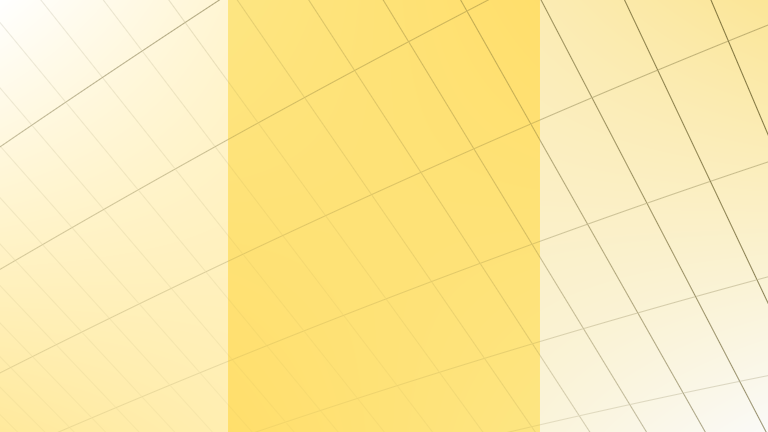
A Shadertoy shader for this background:

```glsl
// Pale yellow backdrop with a golden centre band and a fine perspective grid.

// Coverage of a thin stroke at distance d, kept even when thinner than a pixel.
float stroke(float d, float width) {
    float pixel = 1.0 / iResolution.y;
    return min(1.0, width / pixel) * max(0.0, 1.0 - d / max(pixel, width));
}

// Blend of four corner values; t runs right, v runs down.
float corners(float topLeft, float topRight, float lowLeft, float lowRight, vec2 tv) {
    return mix(mix(topLeft, topRight, tv.x), mix(lowLeft, lowRight, tv.x), tv.y);
}

// Steep lines: each joins a point on the top edge to one on the bottom edge.
float steepLines(vec2 p, float aspect) {
    float ink = 0.0;
    for (int i = -16; i <= 6; i++) {
        float n = float(i);
        float top = 0.402 + 0.095 * n + 0.00195 * n * n;
        float bottom = 0.768 + 0.0724 * n + 0.00137 * n * n;
        float run = (bottom - top) * aspect;
        float d = abs(p.x - mix(top, bottom, p.y)) * aspect / sqrt(1.0 + run * run);
        float strength = 0.13 + 0.65 * smoothstep(-3.0, 6.0, n);
        ink = max(ink, strength * stroke(d, 0.0024));
    }
    return ink;
}

// Shallow lines: slightly bowed, rising to the right.
float shallowLines(vec2 p, float aspect) {
    float ink = 0.0;
    for (int i = 0; i < 6; i++) {
        float j = float(i), m = j - 2.0;
        float left = 0.340 + 0.3056 * j - 0.022 * j * j;
        float right = 0.058 + 0.347 * m - 0.0324 * m * m + 0.0023 * m * m * m;
        float y = mix(left, right, p.x) - 0.0926 * p.x * (1.0 - p.x);
        float slope = (right - left - 0.0926 * (1.0 - 2.0 * p.x)) / aspect;
        float d = abs(p.y - y) / sqrt(1.0 + slope * slope);
        float strength = mix(0.48, 0.2, j / 5.0);
        ink = max(ink, strength * stroke(d, 0.0024));
    }
    return ink;
}

void mainImage(out vec4 fragColor, in vec2 fragCoord) {
    float aspect = iResolution.x / iResolution.y;
    vec2 p = fragCoord / iResolution.xy;
    p.y = 1.0 - p.y; // measured down from the top edge

    // Side panels fade between white and soft yellow
    float leftTint = corners(0.0, 0.42, 0.95, 0.75, vec2(clamp(p.x / 0.297, 0.0, 1.0), p.y));
    float rightTint = corners(0.7, 1.0, 0.3, 0.0, vec2(clamp((p.x - 0.703) / 0.297, 0.0, 1.0), p.y));
    vec3 leftPanel = mix(vec3(1.0), vec3(1.0, 0.91, 0.59), leftTint);
    vec3 rightPanel = mix(vec3(0.98, 0.98, 0.97), vec3(0.985, 0.90, 0.59), rightTint);
    vec3 color = p.x < 0.5 ? leftPanel : rightPanel;

    // Golden band, deeper toward its upper right and lower left
    float saddle = 4.0 * (p.x - 0.5) / 0.406 * (p.y - 0.5);
    vec3 gold = vec3(0.997, 0.886, 0.466) + saddle * vec3(-0.004, 0.014, 0.045);
    float edge = 0.5 / iResolution.x;
    float band = 1.0 - smoothstep(-edge, edge, abs(p.x - 0.5) - 0.203);
    color = mix(color, gold, band);

    // Grid ink, fading toward the lower left
    float ink = max(steepLines(p, aspect), shallowLines(p, aspect));
    ink *= mix(1.0, 0.35, p.y * (1.0 - smoothstep(0.3, 1.0, p.x)));
    ink *= mix(1.0, 0.75, band);
    color = mix(color, vec3(0.36, 0.32, 0.12), ink);

    fragColor = vec4(color, 1.0);
}
```
